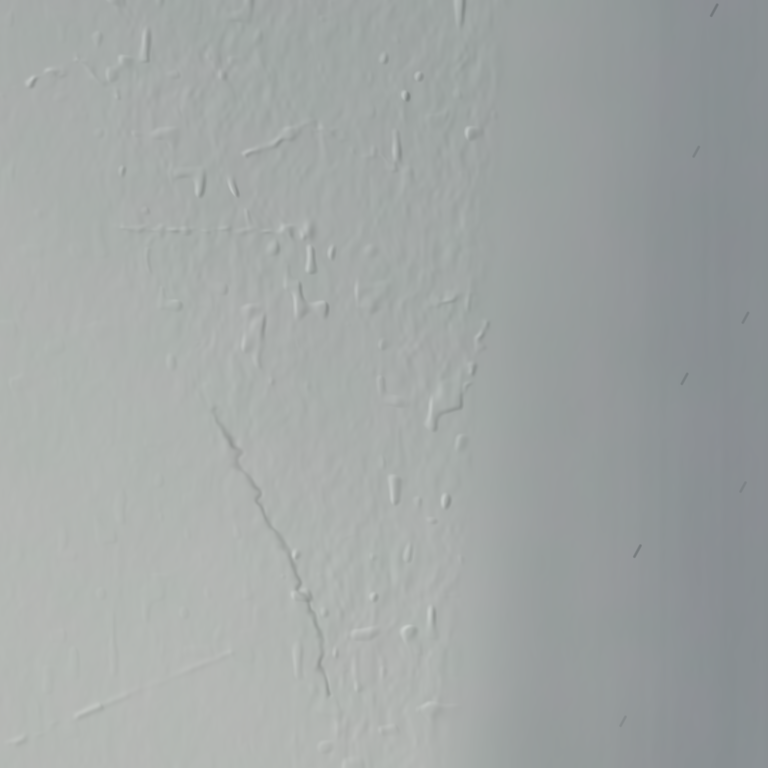
Write a three.js fragment shader that draws this texture.

```glsl
varying vec2 vUv;

#define PAINT_LIGHT vec3(0.708, 0.722, 0.708)
#define PAINT_MID vec3(0.626, 0.648, 0.642)
#define PAINT_DIM vec3(0.592, 0.612, 0.613)
#define PAINT_SHADE vec3(0.540, 0.562, 0.575)
#define SCRATCH_INK vec3(0.25, 0.28, 0.29)
#define LIGHT_DIR vec2(-0.88, 0.47)
#define RELIEF_STEP 0.0024
#define RELIEF_GAIN 0.085
#define RIDGE_WIDTH 0.0045
#define TICK_COUNT 7

float hash(vec2 p) {
  return fract(sin(dot(p, vec2(127.1, 311.7))) * 43758.5453);
}

float noise(vec2 p) {
  vec2 i = floor(p);
  vec2 f = fract(p);
  f = f * f * (3.0 - 2.0 * f);
  return mix(mix(hash(i), hash(i + vec2(1.0, 0.0)), f.x),
             mix(hash(i + vec2(0.0, 1.0)), hash(i + vec2(1.0, 1.0)), f.x), f.y);
}

float fbm(vec2 p) {
  float sum = 0.0;
  float amp = 0.5;
  for (int i = 0; i < 4; i++) {
    sum += amp * noise(p);
    p = p * 2.03 + 17.3;
    amp *= 0.5;
  }
  return sum;
}

float segmentDistance(vec2 p, vec2 a, vec2 b) {
  vec2 ab = b - a;
  return length(p - a - ab * clamp(dot(p - a, ab) / dot(ab, ab), 0.0, 1.0));
}

float ridge(vec2 p, vec2 a, vec2 b) {
  float d = segmentDistance(p, a, b) / RIDGE_WIDTH;
  return exp(-d * d);
}

// Jagged offset for cracks and seams
vec2 jitter(vec2 p) {
  vec2 coarse = vec2(noise(p * 38.0), noise(p * 38.0 + 41.0));
  vec2 fine = vec2(noise(p * 95.0 + 7.0), noise(p * 95.0 + 63.0));
  return p + 0.014 * (coarse - 0.5) + 0.008 * (fine - 0.5);
}

// Right border of the rough plaster, where the wall turns away
float cornerX(float y) {
  return mix(0.59, 0.66, y);
}

// Tapering patch of coarse plaster
float patchMask(vec2 p) {
  float wobble = 0.06 * (fbm(p * 9.0) - 0.5);
  float left = mix(0.41, 0.13, smoothstep(0.0, 0.85, p.y)) + wobble;
  float right = cornerX(p.y) + 0.3 * wobble;
  return smoothstep(left - 0.03, left + 0.05, p.x) * (1.0 - smoothstep(right - 0.03, right + 0.008, p.x));
}

float crackLine(vec2 p) {
  vec2 q = jitter(p);
  float c = max(ridge(q, vec2(0.28, 0.47), vec2(0.345, 0.33)), ridge(q, vec2(0.345, 0.33), vec2(0.372, 0.285)));
  c = max(c, ridge(q, vec2(0.372, 0.285), vec2(0.412, 0.19)));
  return max(c, ridge(q, vec2(0.412, 0.19), vec2(0.425, 0.10)));
}

float plasterHeight(vec2 p) {
  float rough = patchMask(p);
  float leftWall = 1.0 - smoothstep(-0.03, 0.01, p.x - cornerX(p.y));

  // Upright grain with irregular lumps
  vec2 w = p + 0.01 * (vec2(noise(p * 30.0), noise(p * 30.0 + 23.0)) - 0.5);
  float grain = 0.6 * noise(w * vec2(85.0, 40.0)) + 0.35 * noise(w * vec2(150.0, 80.0) + 5.0);
  float h = grain * (0.08 + 0.2 * leftWall + 0.75 * rough * (0.25 + 1.1 * noise(p * 9.0)));
  float lump = smoothstep(0.72, 0.98, noise(w * vec2(62.0, 40.0) + 31.0));
  h += lump * smoothstep(0.35, 0.7, noise(p * 11.0 + 4.0)) * (0.25 * leftWall + 1.1 * rough);

  // Raised trowel seams, broken by noise
  vec2 q = jitter(p);
  float seam = ridge(q, vec2(0.16, 0.705), vec2(0.39, 0.695));
  seam = max(seam, 0.8 * ridge(q, vec2(0.32, 0.80), vec2(0.41, 0.84)));
  seam = max(seam, 0.6 * ridge(q, vec2(0.41, 0.84), vec2(0.51, 0.78)));
  seam = max(seam, ridge(q, vec2(0.0, 0.87), vec2(0.10, 0.92)));
  seam = max(seam, 0.7 * ridge(q, vec2(0.10, 0.92), vec2(0.15, 0.88)));
  seam = max(seam, 0.6 * ridge(q, vec2(0.56, 0.61), vec2(0.61, 0.615)));
  seam = max(seam, 0.8 * ridge(q, vec2(0.63, 0.58), vec2(0.60, 0.49)));
  seam = max(seam, 0.6 * ridge(p, vec2(0.0, 0.025), vec2(0.13, 0.08)));
  seam = max(seam, 0.25 * ridge(p, vec2(0.13, 0.08), vec2(0.30, 0.15)));
  h += seam * 1.3 * smoothstep(0.15, 0.85, noise(p * 75.0));

  // Single prominent knob
  vec2 k = (p - vec2(0.402, 0.699)) / vec2(0.007, 0.012);
  return h - 0.5 * crackLine(p) + 1.8 * exp(-dot(k, k));
}

// Short slanted scratches on the smooth side
float scratches(vec2 p) {
  float ink = 0.0;
  for (int i = 0; i < TICK_COUNT; i++) {
    float id = float(i);
    vec2 centre = vec2(0.78 + 0.2 * hash(vec2(id, 2.0)), (id + hash(vec2(id, 6.0))) / float(TICK_COUNT));
    float strength = mix(0.2, 1.0, pow(hash(vec2(id, 9.0)), 2.0));
    vec2 reach = vec2(0.006, 0.011) * (0.4 + 0.6 * strength);
    float d = segmentDistance(p, centre - reach, centre + reach);
    ink = max(ink, strength * (1.0 - smoothstep(0.0004, 0.003, d)));
  }
  return ink;
}

void main() {
  vec2 p = vUv;

  // Broad light falloff across the wall
  float glow = smoothstep(0.0, 1.0, 1.08 - 0.7 * p.y - 0.6 * p.x);
  float edge = cornerX(p.y);
  vec3 color = mix(PAINT_MID, PAINT_LIGHT, glow);
  color = mix(color, PAINT_DIM, smoothstep(edge - 0.06, edge + 0.13, p.x));
  color = mix(color, PAINT_SHADE, smoothstep(0.74, 0.94, p.x + 0.02 * (p.y - 0.5)));

  // Side-lit relief and the shadow inside the crack
  vec2 toLight = LIGHT_DIR * RELIEF_STEP;
  color += RELIEF_GAIN * (plasterHeight(p - toLight) - plasterHeight(p + toLight));
  color -= 0.06 * crackLine(p) * (0.5 + noise(p * 50.0));

  // Soft blotches, brush streaks and faint tint
  color += 0.018 * (fbm(p * 7.0) - 0.47);
  color += 0.008 * (noise(p * vec2(110.0, 3.0)) - 0.5) * smoothstep(0.7, 0.85, p.x);
  color += vec3(0.012, -0.004, 0.006) * (noise(p * 22.0 + 9.0) - 0.5);

  color = mix(color, SCRATCH_INK, 0.85 * scratches(p));
  gl_FragColor = vec4(color, 1.0);
}
```
